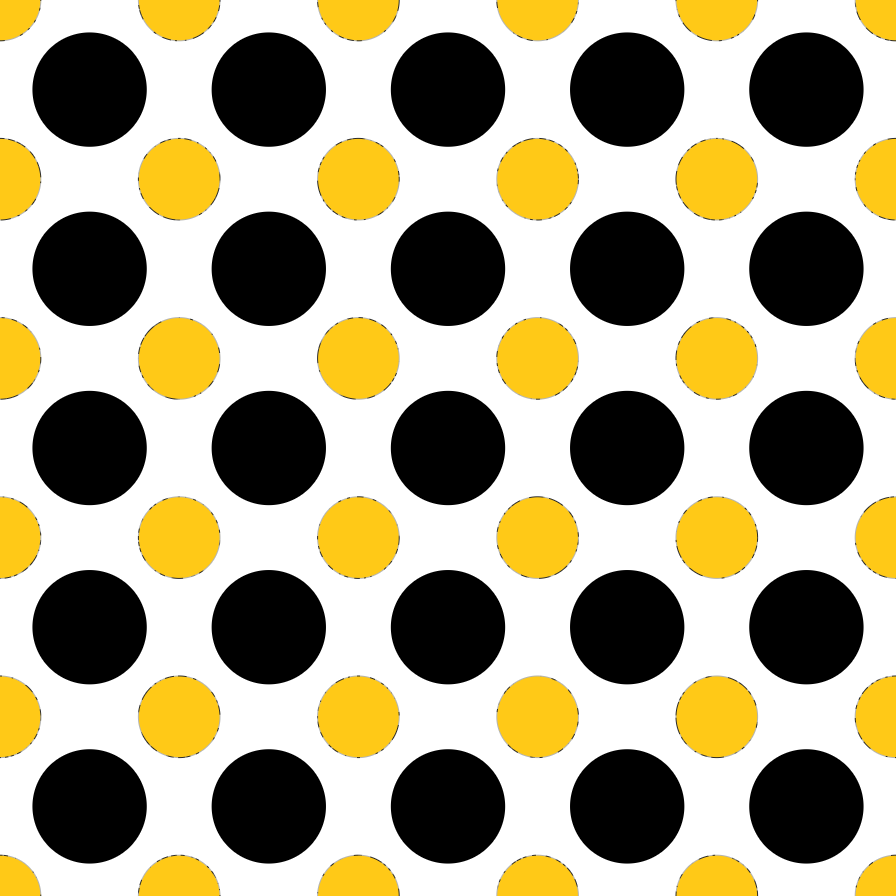
Give the GLSL for this pattern, as a WebGL 2 fragment shader.

```glsl
#version 300 es
precision highp float;
// Polka dots on white: a 5 by 5 grid of large black discs, with smaller
// yellow discs on the cell corners. Each yellow disc has a broken hairline
// rim, whose ink comes from noise that wraps around the disc and the tile.

uniform vec2 u_resolution;
out vec4 fragColor;

const float REPEATS = 5.0;
const float TAU = 6.2831853;

// Lengths in cells
const float BLACK_RADIUS = 0.319;
const float YELLOW_RADIUS = 0.225;
const float RIM_WIDTH = 0.0055;
const float RIM_DASHES = 80.0;

const vec3 WHITE = vec3(1.0);
const vec3 BLACK = vec3(0.0);
const vec3 YELLOW = vec3(1.0, 0.79, 0.09);
const vec3 RIM_LIGHT = vec3(0.71, 0.71, 0.70);
const vec3 RIM_DARK = vec3(0.16);

float hash(vec2 p) {
    return fract(sin(dot(p, vec2(127.1, 311.7))) * 43758.5453);
}

// Antialiased coverage of a disc
float disc(vec2 offset, float radius, float pixel) {
    return clamp(0.5 + (radius - length(offset)) / pixel, 0.0, 1.0);
}

// Smooth noise around a circle, closed after a whole number of steps
float ringNoise(vec2 offset, float steps, float seed) {
    float turn = atan(offset.y, offset.x) / TAU + 0.5;
    float s = turn * steps;
    float i = floor(s);
    float a = hash(vec2(mod(i, steps), seed));
    float b = hash(vec2(mod(i + 1.0, steps), seed));
    return mix(a, b, smoothstep(0.0, 1.0, s - i));
}

void main() {
    vec2 p = gl_FragCoord.xy / u_resolution * REPEATS;
    float pixel = REPEATS / min(u_resolution.x, u_resolution.y);

    // Black discs at cell centres, yellow discs at cell corners
    vec2 fromCentre = fract(p) - 0.5;
    vec2 corner = floor(p + 0.5);
    vec2 fromCorner = p - corner;
    vec2 id = mod(corner, REPEATS);

    // Broken rim, different on each yellow disc
    float seed = 1.0 + id.x + REPEATS * id.y;
    float ink = smoothstep(0.5, 0.7, ringNoise(fromCorner, RIM_DASHES, seed));
    vec3 rim = mix(RIM_LIGHT, RIM_DARK, ink);

    // Layers from back to front
    vec3 colour = WHITE;
    colour = mix(colour, BLACK, disc(fromCentre, BLACK_RADIUS, pixel));
    colour = mix(colour, rim, disc(fromCorner, YELLOW_RADIUS + RIM_WIDTH, pixel));
    colour = mix(colour, YELLOW, disc(fromCorner, YELLOW_RADIUS, pixel));
    fragColor = vec4(colour, 1.0);
}
```
